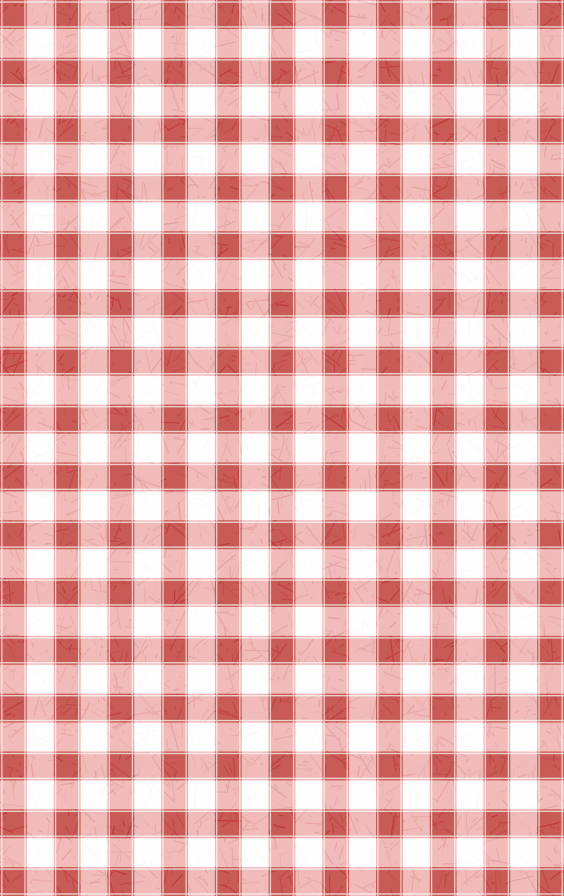
Give the GLSL for this pattern, as a Shadertoy shader.

```glsl
vec4 hash4(vec3 p) {
    vec4 q = fract(p.xyzx * vec4(0.1031, 0.1030, 0.0973, 0.1099));
    q += dot(q, q.wzxy + 33.33);
    return fract((q.xxyz + q.yzzw) * q.zywx);
}

float segmentDistance(vec2 p, vec2 a, vec2 b) {
    vec2 ab = b - a;
    float t = clamp(dot(p - a, ab) / max(dot(ab, ab), 1e-4), 0.0, 1.0);
    return length(p - a - ab * t);
}

// Box-filtered coverage of a strip, given the distance from its centre line
vec2 stripCoverage(vec2 distance, float halfWidth, vec2 pixel) {
    vec2 overlap = halfWidth + 0.5 * pixel - distance;
    return clamp(overlap, vec2(0.0), min(pixel, vec2(2.0 * halfWidth))) / pixel;
}

// Random straight scratches, confined to one square of the check
float scratches(vec2 squares, float pixel) {
    vec2 id = floor(squares);
    vec2 local = fract(squares);
    float wear = 0.0;
    for (int i = 0; i < 7; i++) {
        vec4 r = hash4(vec3(id, float(i) * 7.0 + 3.0));
        vec4 s = hash4(vec3(id + 61.0, float(i) * 5.0 + 11.0));
        float angle = 6.2832 * r.z;
        vec2 reach = vec2(cos(angle), sin(angle)) * mix(0.03, 0.55, r.w * r.w);
        float d = segmentDistance(local, r.xy - reach, r.xy + reach);
        float halfWidth = mix(0.012, 0.026, s.x);
        float line = clamp((halfWidth + 0.5 * pixel - d) / pixel, 0.0, 1.0);
        line *= min(1.0, 2.0 * halfWidth / pixel);
        wear = max(wear, line * mix(0.4, 1.0, s.y));
    }
    return wear;
}

void mainImage(out vec4 fragColor, in vec2 fragCoord) {
    // Half a repeat extra, so every border ends on a full band
    vec2 repeats = vec2(10.5, 15.5);
    vec2 cloth = fragCoord / iResolution.xy * repeats;
    vec2 pixel = repeats / iResolution.xy;

    // Woven bands: one layer is pink, two layers are red
    vec2 fromCentre = abs(fract(cloth + 0.25) - 0.5);
    vec2 band = stripCoverage(fromCentre, 0.25, pixel);
    vec3 white = vec3(1.0, 0.995, 0.995);
    vec3 pink = vec3(0.94, 0.735, 0.725);
    vec3 red = vec3(0.785, 0.355, 0.335);
    vec3 color = mix(mix(white, pink, band.x), mix(pink, red, band.x), band.y);

    // Wear shows most where the bands cross
    float layers = band.x + band.y;
    float strength = mix(0.03, 0.17, min(layers, 1.0)) + 0.38 * band.x * band.y;
    float wear = scratches(cloth * 2.0, 2.0 * max(pixel.x, pixel.y));
    color = mix(color, vec3(0.71, 0.12, 0.14), wear * strength);

    // Pale pinstripes just inside both edges of each band
    vec2 stripe = stripCoverage(abs(fromCentre - 0.215), 0.012, pixel);
    color = mix(color, white, 0.7 * (1.0 - (1.0 - stripe.x) * (1.0 - stripe.y)));

    fragColor = vec4(color, 1.0);
}
```
